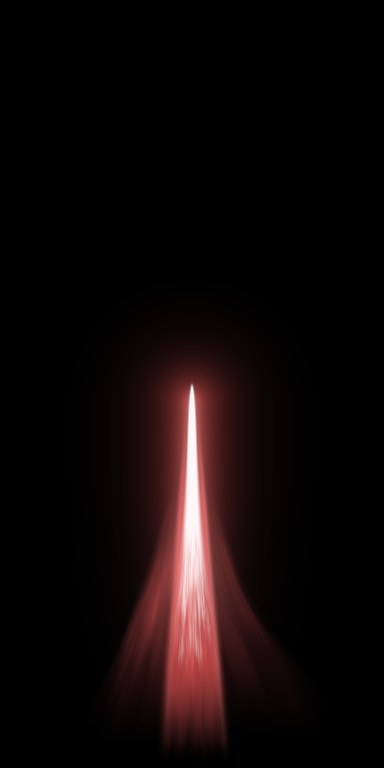
A Shadertoy shader for this background:

```glsl
const vec3 RED_TINT = vec3(1.0, 0.365, 0.365);
const vec3 HOT_WHITE = vec3(1.0, 0.97, 0.97);
const float TIP_HEIGHT = 0.503;
const float GLOW_PEAK = 0.76;
const float GLOW_RADIUS = 0.035;
const float BODY_LIGHT = 0.62;
const float VEIL_LIGHT = 0.38;
const float RIM_LIGHT = 0.22;
const float HALO_LIGHT = 0.38;

vec2 hashGradient(vec2 cell) {
    vec2 h = vec2(dot(cell, vec2(127.1, 311.7)), dot(cell, vec2(269.5, 183.3)));
    return 2.0 * fract(sin(h) * 43758.55) - 1.0;
}

float gradientNoise(vec2 p) {
    vec2 i = floor(p), f = fract(p);
    vec2 u = f * f * f * (f * (f * 6.0 - 15.0) + 10.0);
    vec2 e = vec2(0.0, 1.0);
    float low = mix(dot(hashGradient(i), f),
                    dot(hashGradient(i + e.yx), f - e.yx), u.x);
    float high = mix(dot(hashGradient(i + e.xy), f - e.xy),
                     dot(hashGradient(i + e.yy), f - e.yy), u.x);
    return mix(low, high, u.y);
}

// Layered noise stretched along the flow
float streaks(vec2 p) {
    float sum = 0.0, gain = 0.6;
    for (int i = 0; i < 3; i++) {
        sum += gain * gradientNoise(p);
        p = p * vec2(2.1, 1.6) + 17.3;
        gain *= 0.55;
    }
    return sum;
}

float fadeOut(float start, float end, float v) {
    return 1.0 - smoothstep(start, end, v);
}

float screenBlend(float a, float b) {
    return a + b - a * b;
}

void mainImage(out vec4 fragColor, in vec2 fragCoord) {
    vec2 p = (fragCoord - vec2(0.5 * iResolution.x, 0.0)) / iResolution.y;
    float depth = TIP_HEIGHT - p.y;
    float s = max(depth, 0.0);
    float x = p.x - 0.015 * s * s;
    float side = abs(x);
    float pixel = 1.0 / iResolution.y;

    // Glow around the tip and along the beam
    float reach = length(vec2(p.x, min(depth - 0.025, 0.0)));
    float glow = GLOW_PEAK * exp(-reach / GLOW_RADIUS);
    glow *= fadeOut(0.1, 0.46, s) * fadeOut(0.1, 0.24, reach);

    // Red body with a thin brighter rim
    float bodyWidth = 0.005 + 0.077 * s;
    float across = x / bodyWidth;
    float grain = streaks(vec2(across * 3.0, s * 9.0));
    float bodyFade = smoothstep(0.02, 0.2, s)
                   * fadeOut(0.36, 0.51, s + 0.05 * grain);
    float bodySoft = 0.002 + 0.018 * s;
    float body = BODY_LIGHT * (1.0 + 0.35 * grain) * bodyFade
               * fadeOut(bodyWidth - bodySoft, bodyWidth + bodySoft, side);
    float rim = exp(-pow((side - bodyWidth * 0.93) / (0.0015 + 0.006 * s), 2.0));
    rim *= RIM_LIGHT * bodyFade * (x > 0.0 ? 1.0 : 0.6);

    // Wide torn veil, denser on the left
    float veilWidth = 0.007 + 0.5 * s * s / (0.35 + s);
    veilWidth += (x > 0.0 ? 0.04 : 0.0) * smoothstep(0.25, 0.45, s);
    float veilGrain = streaks(vec2(x / veilWidth * 4.0 + 31.0, s * 7.0));
    float veilEdge = veilWidth * (1.0 + 0.18 * veilGrain);
    float veil = fadeOut(veilEdge * 0.75, veilEdge * 1.12, side);
    veil *= VEIL_LIGHT * (x > 0.0 ? 0.55 : 1.0) * (1.0 + 1.1 * veilGrain);
    veil *= smoothstep(0.12, 0.25, s) * fadeOut(0.27, 0.48, s);

    // White core breaking into fine streaks below
    float coreWidth = 0.0048 * (1.0 - exp(-s / 0.02)) + 0.17 * s * s;
    float coreGrain = streaks(vec2(x / (coreWidth + 0.001) * 4.5 + 7.0, s * 16.0));
    float coreSoft = max(1.2 * pixel, 0.0012 + 0.085 * s * s);
    float core = fadeOut(coreWidth - coreSoft, coreWidth + coreSoft, side);
    core *= smoothstep(0.0, 0.008, depth);
    core *= fadeOut(0.18, 0.37, s + 0.16 * coreGrain * smoothstep(0.1, 0.3, s));
    float halo = HALO_LIGHT * exp(-side / (0.002 + 1.1 * coreWidth));
    halo *= smoothstep(-0.008, 0.03, depth) * fadeOut(0.2, 0.39, s);

    // Combine the lights
    float red = screenBlend(glow, max(body, 0.0));
    red = screenBlend(red, max(veil, 0.0));
    red = screenBlend(red, rim);
    vec3 color = RED_TINT * min(red, 0.88);
    float hot = clamp(screenBlend(core, halo) + 0.45 * rim, 0.0, 1.0);
    color = mix(color, HOT_WHITE, hot);
    color *= smoothstep(0.0, 0.04, p.y);
    fragColor = vec4(color, 1.0);
}
```
